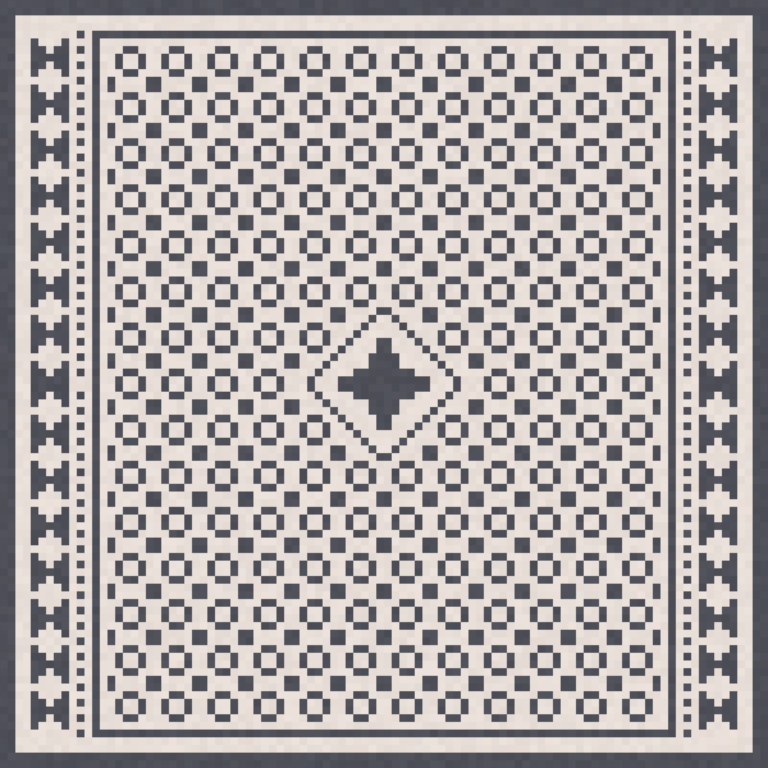
Write a three.js fragment shader that draws this pattern.

```glsl
// A woven two-tone carpet: ringed lattice, central diamond, framed side bands.
// The canvas is a grid of 100 x 100 stitches, folded about its centre;
// each stitch is dark or light, with a small random tint, blended at its edges.
varying vec2 vUv;

const float STITCHES = 100.0;
const vec3 LINEN = vec3(0.91, 0.873, 0.848);
const vec3 SLATE = vec3(0.305, 0.31, 0.345);

float hash(vec2 p) {
  vec3 q = fract(vec3(p.xyx) * 0.1031);
  q += dot(q, q.yzx + 33.33);
  return fract((q.x + q.y) * q.z);
}

// Alternating open rings and solid squares, six stitches apart.
bool lattice(vec2 p) {
  vec2 q = abs(mod(p + vec2(0.0, 3.0), 6.0) - 3.0);
  float near = min(q.x, q.y);
  float far = max(q.x, q.y);
  bool ring = near < 1.0 && far > 1.0 && far < 2.0;
  bool square = near > 2.0;
  return ring || square;
}

// Four-pointed star inside a stepped diamond outline.
bool medallion(vec2 p) {
  float near = min(p.x, p.y);
  float far = max(p.x, p.y);
  bool star = (near < 1.0 && far < 6.0) || (near < 2.0 && far < 4.0);
  bool outline = abs(p.x + p.y - 10.0) < 0.5;
  return star || outline;
}

// Light diamonds cut out of a dark strip five stitches wide.
bool sideBand(vec2 p) {
  float across = abs(p.x - 43.5);
  float along = abs(mod(p.y, 6.0) - 3.5);
  along = min(along, 6.0 - along);
  return across + along > 2.5;
}

// True for dark stitches; p is the folded distance from the centre.
bool isDark(vec2 p) {
  if (max(p.x, p.y) > 48.0) return true;
  if (p.y > 46.0) return false;
  if (p.x > 41.0 && p.x < 46.0) return sideBand(p);
  if (p.x > 39.0 && p.x < 40.0) return mod(p.y, 2.0) > 1.0;
  if (p.x > 38.0) return false;
  if (p.x > 37.0 || p.y > 45.0) return true;
  if (p.x > 36.0 || p.y > 44.0) return false;
  if (p.x + p.y < 12.5) return medallion(p);
  return lattice(p);
}

// Colour of one stitch, with thread-to-thread variation.
vec3 stitch(vec2 cell) {
  vec2 p = abs(cell + 0.5 - 0.5 * STITCHES);
  float tint = hash(cell + 7.0) - 0.5;
  float warmth = hash(cell + 151.0) - 0.5;
  vec3 yarn = isDark(p) ? SLATE : LINEN;
  return yarn + 0.035 * tint + vec3(0.006, 0.0, -0.008) * warmth;
}

void main() {
  // Blend the four nearest stitches across a narrow soft seam.
  vec2 grid = vUv * STITCHES - 0.5;
  vec2 cell = floor(grid);
  vec2 seam = smoothstep(0.38, 0.62, fract(grid));
  vec3 lower = mix(stitch(cell), stitch(cell + vec2(1.0, 0.0)), seam.x);
  vec3 upper = mix(stitch(cell + vec2(0.0, 1.0)), stitch(cell + 1.0), seam.x);
  gl_FragColor = vec4(mix(lower, upper, seam.y), 1.0);
}
```
